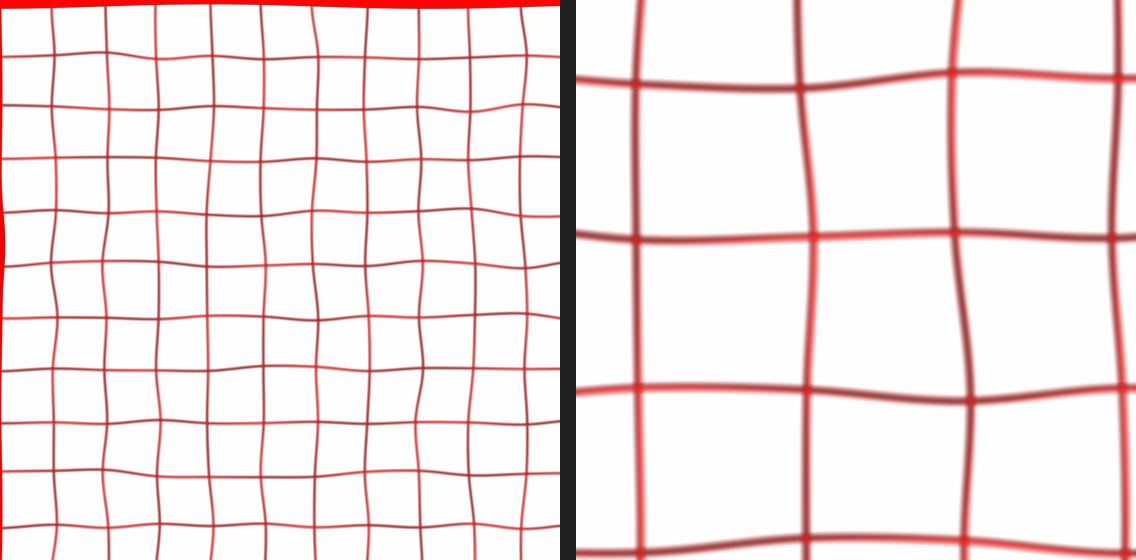
Left: the whole. Right: its middle third, enlarged.
This pattern is drawn by a three.js fragment shader. Its source:

```glsl
// Hand-drawn red grid on white: almost eleven cells each way, with wobbly lines.
// Each line is a spline through randomly shifted grid nodes, with a dark core
// and a bright red side; solid red bands fill the top and left borders.

varying vec2 vUv;

// Random node shift, from -1 to 1
float nodeShift(vec2 node) {
  return 2.0 * fract(sin(dot(node, vec2(127.1, 311.7))) * 43758.5453) - 1.0;
}

// Catmull-Rom curve through the node shifts of one line
float wobble(float line, float along) {
  float i = floor(along);
  float t = along - i;
  float a = nodeShift(vec2(line, i - 1.0));
  float b = nodeShift(vec2(line, i));
  float c = nodeShift(vec2(line, i + 1.0));
  float d = nodeShift(vec2(line, i + 2.0));
  return b + 0.5 * t * (c - a + t * (2.0 * a - 5.0 * b + 4.0 * c - d
    + t * (3.0 * (b - c) + d - a)));
}

// Ink colour in rgb and coverage in a, for the nearest line of one family
vec4 lineInk(float across, float along, float seed) {
  float line = max(floor(across + 0.5), 1.0);
  float shift = wobble(line + seed, along);
  float d = across - line - 0.075 * shift;
  float cover = 0.8 * (1.0 - smoothstep(0.0, 0.052, abs(d)));

  // The bright side drifts along the line
  float side = d + 0.018 * sin(along * 1.7 + line * 2.3);
  vec3 ink = mix(vec3(0.54, 0.1, 0.1), vec3(0.95, 0.16, 0.16),
    smoothstep(-0.01, 0.03, side));
  return vec4(ink, cover);
}

void main() {
  // Cell units, counted from the upper left
  vec2 cell = vec2(vUv.x, 1.0 - vUv.y) * 10.72 - vec2(0.03, 0.07);

  // Grid lines, redder where they cross
  vec4 upright = lineInk(cell.x, cell.y, 0.0);
  vec4 level = lineInk(cell.y, cell.x, 40.0);
  vec3 color = vec3(1.0, 0.995, 0.995);
  color = mix(color, upright.rgb, upright.a);
  color = mix(color, level.rgb, level.a);
  color = mix(color, vec3(0.88, 0.18, 0.18), upright.a * level.a);

  // Left border, swelling above the middle
  float swell = (vUv.y - 0.57) / 0.07;
  float leftWidth = 0.0035 + 0.0065 * exp(-swell * swell)
    + 0.001 * sin(vUv.y * 17.0);
  float left = 1.0 - smoothstep(-0.0015, 0.0015, vUv.x - leftWidth);
  color = mix(color, vec3(0.93, 0.02, 0.02), left);

  // Top border with a slow wave along its lower edge
  float topWidth = 0.012 - 0.004 * cos((vUv.x - 0.375) * 8.0);
  float top = 1.0 - smoothstep(-0.0015, 0.0015, 1.0 - vUv.y - topWidth);
  color = mix(color, vec3(1.0, 0.01, 0.01), top);

  gl_FragColor = vec4(color, 1.0);
}
```
